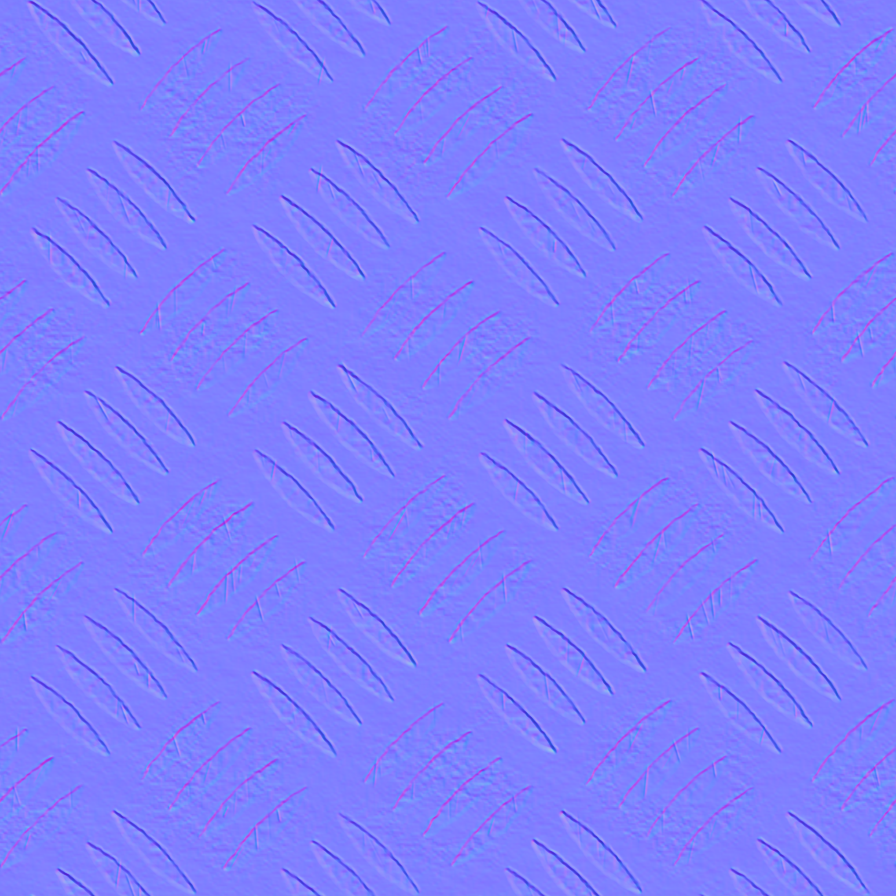
A three.js fragment shader for this texture map:

```glsl
// Tangent-space normal map of a worn tread plate: a 4 by 4 repeat of two crossed
// groups of four curved lens-shaped bars. A height field of bars, scratches and
// patchy grain is differentiated, and its normal is packed into colour.
varying vec2 vUv;

const float REPEATS = 4.0;         // repeats across and up
// Lengths below are in units of one repeat
const float BAR_SPACING = 0.179;
const float BAR_HALF_LENGTH = 0.264;
const float BULGE_SHARP = 0.033;   // bow of the crisp edge
const float BULGE_SOFT = 0.050;    // bow of the faint edge
const float SHARP_WIDTH = 0.0078;
const float SOFT_WIDTH = 0.015;
const float DEPTH_FALLING = 0.0062;
const float DEPTH_RISING = 0.0043;
const float FLOOR_DEPTH = 0.47;    // share of the depth left at the faint edge
const float FLOOR_REACH = 0.020;   // how fast the floor rises from the crisp edge
const float RIM_SHARE = 0.36;      // raised lip, as a share of the depth
const float SCRATCH_HEIGHT = 0.0046;
const float SCRATCH_WIDTH = 0.0058;
const float GRAIN_PLAIN = 0.0007;
const float GRAIN_WORN = 0.0027;
const float SWELL_HEIGHT = 0.0021;
const float SLOPE_STEP = 0.0026;

float hash(vec2 p) {
  vec3 h = fract(p.xyx * 0.1031);
  h += dot(h, h.yzx + 33.33);
  return fract((h.x + h.y) * h.z);
}

// Smooth value noise that wraps at the canvas edges; whole-number scales only
float noise(vec2 p, vec2 scale) {
  vec2 i = floor(p * scale), f = fract(p * scale);
  vec2 period = scale * REPEATS;
  f = f * f * f * (f * (f * 6.0 - 15.0) + 10.0);
  vec2 a = mod(i, period), b = mod(i + 1.0, period);
  return mix(mix(hash(a), hash(vec2(b.x, a.y)), f.x),
             mix(hash(vec2(a.x, b.y)), hash(b), f.x), f.y) - 0.5;
}

// Short random ridges and cuts crossing one bar
float scratches(vec2 bar, vec2 seed, float amount) {
  float height = 0.0;
  for (int n = 0; n < 5; n++) {
    vec2 s = seed + float(n) * vec2(5.7, 11.3);
    float angle = mix(-0.25, -1.1, hash(s));
    vec2 dir = vec2(cos(angle), sin(angle));
    vec2 centre = vec2((hash(s + 3.1) - 0.5) * 1.5 * BAR_HALF_LENGTH, 0.0);
    float reach = mix(0.03, 0.10, hash(s + 6.7));
    vec2 d = bar - centre;
    float along = dot(d, dir);
    float off = dot(d, vec2(-dir.y, dir.x)) / SCRATCH_WIDTH;
    float fade = 1.0 - smoothstep(0.4 * reach, reach, abs(along));
    height += exp(-off * off) * fade * (hash(s + 9.2) - 0.3) * step(hash(s + 12.4), amount);
  }
  return height * SCRATCH_HEIGHT * (1.0 - smoothstep(0.03, 0.065, abs(bar.y)));
}

// One group of four bars per repeat; side = 1 falls to the right, -1 rises
float barGroup(vec2 p, vec2 centre, float side, float depth, float scratched) {
  vec2 cell = floor(p - centre + 0.5);
  vec2 q = p - centre - cell;
  q.x *= side;
  vec2 bar = vec2(q.x - q.y, q.x + q.y) * 0.70711;
  float row = clamp(floor(bar.y / BAR_SPACING) + 0.5, -1.5, 1.5);
  bar.y -= row * BAR_SPACING;

  vec2 seed = mod(cell, REPEATS) * 13.0 + vec2(row * 3.0 + 40.0, side * 19.0 + 60.0);
  bar += (vec2(hash(seed), hash(seed + 2.3)) - 0.5) * vec2(0.018, 0.008);
  float wobble = noise(p, vec2(19.0)) * 0.005 + noise(p, vec2(47.0)) * 0.005;
  float t = bar.x / (BAR_HALF_LENGTH * mix(0.95, 1.04, hash(seed + 4.9)));
  float bow = max(1.0 - t * t, 0.0);

  // Recess: steep at the crisp edge, floor rising to a faint far edge
  float sharpEdge = bar.y - BULGE_SHARP * bow + wobble;
  float softEdge = bar.y + BULGE_SOFT * bow - wobble;
  float ends = smoothstep(0.0, 0.14, bow);
  float floorLevel = mix(FLOOR_DEPTH, 1.0, exp(min(sharpEdge, 0.0) / FLOOR_REACH));
  float lens = (1.0 - smoothstep(-SHARP_WIDTH, SHARP_WIDTH, sharpEdge)) * floorLevel
             * smoothstep(-SOFT_WIDTH, SOFT_WIDTH, softEdge);
  float rimOffset = (sharpEdge - 0.009) / 0.008;
  float rim = exp(-rimOffset * rimOffset) * RIM_SHARE;
  float strength = mix(0.85, 1.15, hash(seed + 7.7))
                 * (1.0 + 0.5 * noise(p, vec2(15.0)) + 0.9 * noise(p, vec2(41.0)));
  return depth * strength * ends * (rim - lens) + scratches(bar, seed, scratched);
}

// Fine crinkles, strongest in patches around the rising bars
float grain(vec2 p) {
  vec2 q = abs(fract(p - vec2(0.0, 0.5) + 0.5) - 0.5);
  float near = 1.0 - smoothstep(0.22, 0.48, length(q));
  float patches = smoothstep(-0.25, 0.3, noise(p, vec2(6.0)));
  float worn = patches * mix(0.15, 1.0, near);
  float fine = noise(p, vec2(29.0, 41.0)) + 0.6 * noise(p + 0.37, vec2(61.0, 73.0));
  return fine * mix(GRAIN_PLAIN, GRAIN_WORN, worn);
}

float plateHeight(vec2 p) {
  float swell = noise(p, vec2(5.0, 7.0)) + 0.5 * noise(p + 0.21, vec2(13.0, 17.0));
  return swell * SWELL_HEIGHT + grain(p)
       + barGroup(p, vec2(0.5, 0.0), 1.0, DEPTH_FALLING, 0.35)
       + barGroup(p, vec2(0.0, 0.5), -1.0, DEPTH_RISING, 0.7);
}

void main() {
  vec2 p = vUv * REPEATS;
  vec2 e = vec2(SLOPE_STEP, 0.0);
  vec2 slope = vec2(plateHeight(p + e.xy) - plateHeight(p - e.xy),
                    plateHeight(p + e.yx) - plateHeight(p - e.yx)) / (2.0 * SLOPE_STEP);
  vec3 normal = normalize(vec3(-slope, 1.0));
  gl_FragColor = vec4(normal * 0.5 + 0.5, 1.0);
}
```
